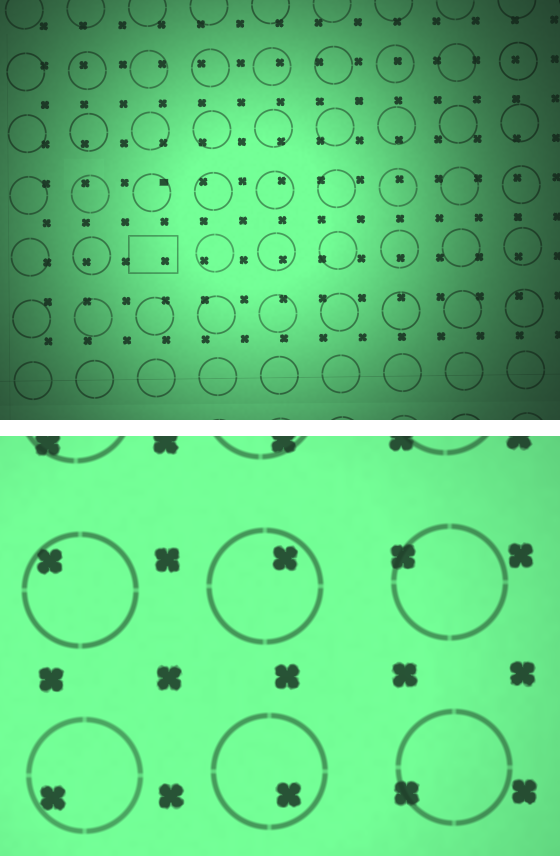
Top, the full canvas; bottom, a detail of the centre.
Give the GLSL for this pattern, as a Shadertoy shader.

```glsl
// Lengths are fractions of the canvas height
const vec2 RING_ORIGIN = vec2(0.0578, 0.9757);
const vec2 RING_RIGHT = vec2(0.1466, 0.0032);
const vec2 RING_DOWN = vec2(0.0035, -0.1470);
const float RING_RADIUS = 0.0443;
const float RING_WIDTH = 0.0042;
const float RING_INK = 0.40;
const float NOTCH_HALF = 0.0016;
const vec2 FRAME_CELL = vec2(2.0, 4.0);
const vec2 FRAME_HALF = vec2(0.0582, 0.0443);

const vec2 DOT_ORIGIN = vec2(0.1042, 0.9375);
const vec2 DOT_RIGHT = vec2(0.0935, 0.0012);
const vec2 DOT_DOWN = vec2(0.0014, -0.0938);
const float DOT_LAST_ROW = 8.0;
const float DOT_INK = 0.86;
const float LOBE_OFFSET = 0.0046;
const float LOBE_RADIUS = 0.0050;
const vec2 SQUARE_CELL = vec2(3.0, 4.0);
const vec2 SQUARE_HALF = vec2(0.0102, 0.0080);

const vec2 LAMP_CENTRE = vec2(0.605, 0.49);
const float LAMP_RADIUS = 0.57;
const float LAMP_GAIN = 1.10;
const vec3 SHADE = vec3(0.116, 0.200, 0.150);
const vec3 GLOW = vec3(0.451, 1.000, 0.589);
const vec3 INK = vec3(0.100, 0.195, 0.135);

const float BLUR = 0.0014;
const float GRAIN_SCALE = 140.0;
const float GRAIN = 0.018;

float hash(vec2 p) {
    vec3 q = fract(vec3(p.xyx) * 0.1031);
    q += dot(q, q.yzx + 33.33);
    return fract((q.x + q.y) * q.z);
}

float noise(vec2 p) {
    vec2 i = floor(p), f = fract(p);
    f = f * f * (3.0 - 2.0 * f);
    return mix(mix(hash(i), hash(i + vec2(1, 0)), f.x),
               mix(hash(i + vec2(0, 1)), hash(i + vec2(1, 1)), f.x), f.y);
}

float box(vec2 p, vec2 halfSize) {
    vec2 d = abs(p) - halfSize;
    return length(max(d, 0.0)) + min(max(d.x, d.y), 0.0);
}

float cover(float d) {
    float soft = max(BLUR, 0.7 / iResolution.y);
    return 1.0 - smoothstep(-soft, soft, d);
}

// Nearest node of a skewed lattice; returns the offset from that node
vec2 lattice(vec2 p, vec2 origin, vec2 right, vec2 down, out vec2 cell) {
    mat2 basis = mat2(right, down);
    cell = round(inverse(basis) * (p - origin));
    return p - origin - basis * cell;
}

float ringMask(vec2 p) {
    vec2 cell;
    vec2 q = lattice(p, RING_ORIGIN, RING_RIGHT, RING_DOWN, cell);
    if (cell == FRAME_CELL) return cover(abs(box(q, FRAME_HALF)) - 0.4 * RING_WIDTH);
    float ring = cover(abs(length(q) - RING_RADIUS) - 0.5 * RING_WIDTH);
    float notch = cover(min(abs(q.x), abs(q.y)) - NOTCH_HALF);
    float fade = 0.88 + 0.24 * hash(cell + 17.0);
    return ring * (1.0 - 0.6 * notch) * fade;
}

float dotMask(vec2 p) {
    vec2 cell;
    vec2 q = lattice(p, DOT_ORIGIN, DOT_RIGHT, DOT_DOWN, cell);
    if (cell.x < 0.0 || cell.y < 0.0 || cell.y > DOT_LAST_ROW) return 0.0;
    if (cell == SQUARE_CELL) return cover(box(q, SQUARE_HALF));
    float lobes = length(abs(q) - LOBE_OFFSET) - LOBE_RADIUS;
    float core = length(q) - 1.2 * LOBE_RADIUS;
    float rough = 0.0012 * (noise(p * 400.0) - 0.5);
    return cover(min(lobes, core) + rough);
}

// Faint scratches, a paler lower strip and a pale patch
float wear(vec2 p) {
    float scratch = cover(abs(p.y - 0.092 - 0.013 * p.x) - 0.0008);
    float seam = cover(abs(p.x - 0.024 + 0.008 * p.y) - 0.0008) * step(p.y, 0.92);
    float strip = cover(p.y - 0.034 - 0.008 * p.x);
    float patchArea = cover(box(p - vec2(0.200, 0.585), vec2(0.048, 0.037)));
    return 1.0 - 0.16 * scratch - 0.10 * seam + 0.05 * strip + 0.025 * patchArea;
}

void mainImage(out vec4 fragColor, in vec2 fragCoord) {
    vec2 p = fragCoord / iResolution.y;

    // Lamp falloff, clipped to a flat bright core
    vec2 fromLamp = (p - LAMP_CENTRE) / LAMP_RADIUS;
    float light = min(1.0, LAMP_GAIN * exp(-dot(fromLamp, fromLamp)));
    vec3 color = mix(SHADE, GLOW, light) * wear(p);

    // Printed marks
    color *= 1.0 - RING_INK * ringMask(p);
    color = mix(color, INK * (0.75 + 0.35 * light), DOT_INK * dotMask(p));

    color *= 1.0 + GRAIN * (noise(p * GRAIN_SCALE) - 0.5);
    fragColor = vec4(color, 1.0);
}
```
